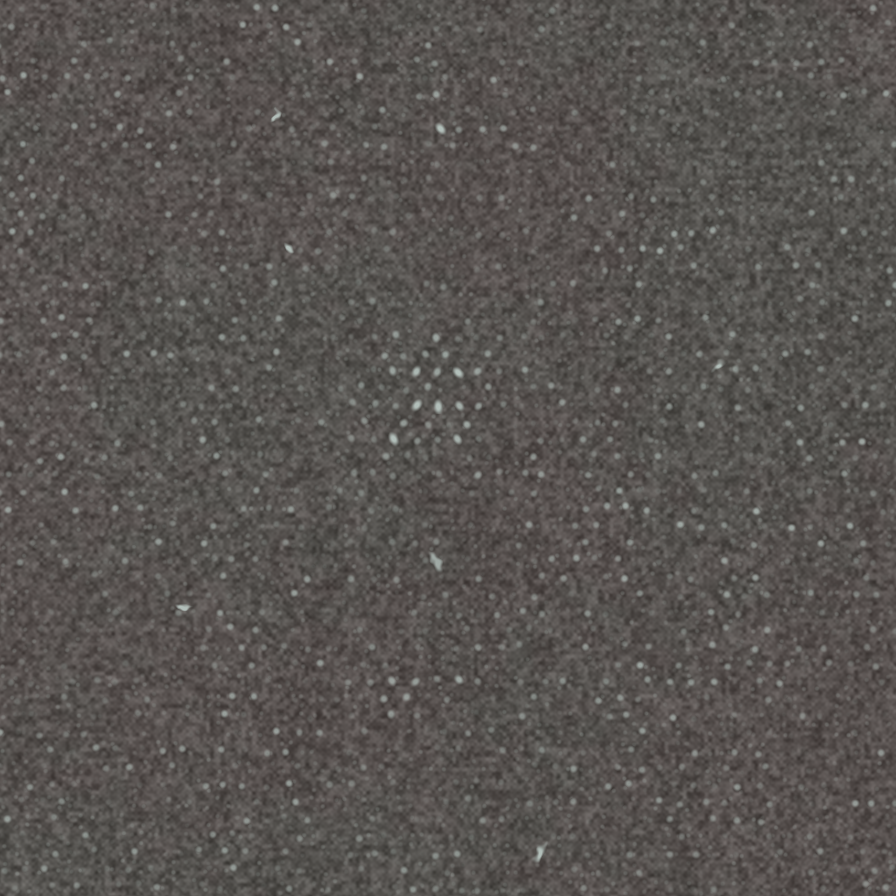
Reproduce this texture procedurally as a WebGL 1 fragment shader.

```glsl
precision highp float;
// Worn dark grey-brown cloth with fine grain, pale pin dots and a few bright flecks.
uniform vec2 u_resolution;

const vec3 BROWN = vec3(0.338, 0.312, 0.304);
const vec3 GREY = vec3(0.330, 0.322, 0.308);
const vec3 DOT_COLOR = vec3(0.70, 0.75, 0.73);
const vec2 DOT_COUNT = vec2(42.0, 52.0);
const vec2 SPECK_COUNT = vec2(84.0, 96.0);
const float DOT_RADIUS = 0.0043;
const float SPECK_RADIUS = 0.0031;
const float COARSE_GRAIN = 165.0;
const float FINE_GRAIN = 250.0;
const float GRAIN_CONTRAST = 0.115;
const float THREADS = 150.0;
const float FLECK_CELLS = 4.0;
const float FLECK_CHANCE = 0.45;

float hash(vec2 p) {
  vec3 q = fract(vec3(p.xyx) * 0.1031);
  q += dot(q, q.yzx + 33.33);
  return fract((q.x + q.y) * q.z);
}

vec2 hash2(vec2 p) {
  return vec2(hash(p + 17.3), hash(p + 71.9));
}

float noise(vec2 p) {
  vec2 i = floor(p);
  vec2 f = fract(p);
  f = f * f * (3.0 - 2.0 * f);
  return mix(mix(hash(i), hash(i + vec2(1.0, 0.0)), f.x),
             mix(hash(i + vec2(0.0, 1.0)), hash(i + 1.0), f.x), f.y);
}

// Soft-edged ellipse, tilted by an angle
float blob(vec2 d, vec2 radius, float angle) {
  float c = cos(angle);
  float s = sin(angle);
  d = vec2(c * d.x + s * d.y, c * d.y - s * d.x) / radius;
  return 1.0 - smoothstep(0.25, 1.15, length(d));
}

float patchAt(vec2 p, vec2 center, vec2 size) {
  vec2 d = (p - center) / size;
  d *= d;
  return exp(-dot(d, d));
}

// Places where the cloth is rubbed through
float wear(vec2 p) {
  float w = patchAt(p, vec2(0.477, 0.545), vec2(0.075, 0.075));
  w += 0.8 * patchAt(p, vec2(0.472, 0.237), vec2(0.056, 0.034));
  w += 0.7 * patchAt(p, vec2(0.488, 0.850), vec2(0.018, 0.038));
  return w;
}

// Staggered lattice of pin dots, enlarged where worn
float pinDots(vec2 p) {
  float row = floor(p.y * DOT_COUNT.y);
  float odd = mod(row, 2.0);
  vec2 shift = vec2(0.5 * odd, 0.0);
  vec2 cell = vec2(floor(p.x * DOT_COUNT.x + shift.x), row);
  vec2 center = (cell + 0.5 - shift) / DOT_COUNT;
  float worn = wear(center) * (1.0 - 0.75 * odd);
  vec2 jitter = (hash2(cell) - 0.5) * 0.3 * (1.0 - 0.5 * worn) / DOT_COUNT;
  float h = hash(cell + 5.7);
  float density = 0.45 + 0.75 * noise(center * 7.0 + 3.0);
  float strength = 0.72 * h * h * density + worn * (0.35 + 0.6 * h);
  vec2 radius = DOT_RADIUS * vec2(1.0, 1.0 + 0.7 * worn * h);
  radius *= 0.8 + 0.35 * h + 0.2 * worn;
  float angle = (hash(cell + 9.1) - 0.5) * 1.8;
  return min(strength, 1.0) * blob(p - center - jitter, radius, angle);
}

float specks(vec2 p) {
  vec2 cell = floor(p * SPECK_COUNT);
  vec2 center = (cell + 0.3 + 0.4 * hash2(cell + 40.0)) / SPECK_COUNT;
  float h = hash(cell + 63.0);
  return 0.27 * h * h * blob(p - center, vec2(SPECK_RADIUS), 0.0);
}

// Rare ragged flecks of lint
float flecks(vec2 p) {
  vec2 cell = floor(p * FLECK_CELLS);
  vec2 center = (cell + 0.1 + 0.8 * hash2(cell + 22.0)) / FLECK_CELLS;
  float present = step(hash(cell + 31.0), FLECK_CHANCE);
  float angle = 3.14159 * hash(cell + 47.0);
  vec2 ragged = 0.006 * (vec2(noise(p * 150.0), noise(p * 150.0 + 50.0)) - 0.5);
  float size = 0.7 + 0.5 * hash(cell + 53.0);
  float fleck = present * blob(p - center + ragged, size * vec2(0.012, 0.005), angle);
  return max(fleck, 0.8 * blob(p - vec2(0.487, 0.373) + ragged, vec2(0.005, 0.014), 0.4));
}

void main() {
  vec2 uv = gl_FragCoord.xy / u_resolution;

  // Slight drift of the weave
  vec2 cloth = uv + 0.005 * (vec2(noise(uv * 6.0), noise(uv * 6.0 + 30.0)) - 0.5);

  // Ground tint, grain, threads and faint vertical streaks
  float tint = noise(uv * 5.0 + 12.0) * 0.6 + noise(uv * 38.0) * 0.4;
  vec3 color = mix(BROWN, GREY, smoothstep(0.25, 0.75, tint));
  float grain = noise(cloth * COARSE_GRAIN) + noise(cloth.yx * FINE_GRAIN + 80.0) - 1.0;
  vec2 thread = sin(cloth * THREADS * 6.28318);
  float streak = noise(vec2(uv.x * 45.0, uv.y * 3.0)) - 0.5;
  color += GRAIN_CONTRAST * grain + 0.009 * thread.x * thread.y + 0.016 * streak;

  // Pale marks
  float pale = max(max(pinDots(cloth), specks(cloth)), flecks(uv));
  color = mix(color, DOT_COLOR, pale);
  gl_FragColor = vec4(color, 1.0);
}
```
